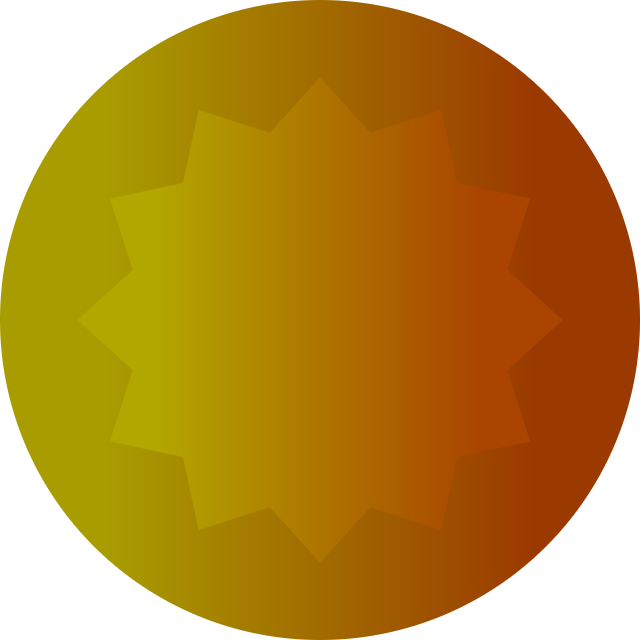
Reproduce this background procedurally as a WebGL 1 fragment shader.

```glsl
precision highp float;
// A twelve-pointed star on a disc, both shaded from olive to rust, on white.

uniform vec2 u_resolution;

const float PI = 3.14159265;

// Shape sizes, in units of the canvas
const float DISC_RADIUS = 0.5;
const float STAR_TIP = 0.379;
const float STAR_NOTCH = 0.303;
const float STAR_POINTS = 12.0;

// Gradient limits, as fractions of each shape's width
const float RAMP_START = 0.167;
const float RAMP_END = 0.833;

const vec3 PAPER = vec3(1.0);
const vec3 DISC_OLIVE = vec3(0.660, 0.612, 0.0);
const vec3 DISC_RUST = vec3(0.608, 0.227, 0.0);
const vec3 STAR_OLIVE = vec3(0.700, 0.650, 0.0);
const vec3 STAR_RUST = vec3(0.667, 0.267, 0.0);

// Signed distance to the star's edge lines, negative inside
float starDistance(vec2 p) {
  float halfSector = PI / STAR_POINTS;
  float angle = abs(mod(atan(p.y, p.x) + halfSector, 2.0 * halfSector) - halfSector);
  vec2 folded = length(p) * vec2(cos(angle), sin(angle));
  vec2 tip = vec2(STAR_TIP, 0.0);
  vec2 notch = STAR_NOTCH * vec2(cos(halfSector), sin(halfSector));
  vec2 edge = normalize(notch - tip);
  return dot(folded - tip, vec2(edge.y, -edge.x));
}

// Horizontal blend across a centred shape of the given radius
vec3 ramp(float x, float radius, vec3 leftColor, vec3 rightColor) {
  float across = 0.5 + 0.5 * x / radius;
  float t = clamp((across - RAMP_START) / (RAMP_END - RAMP_START), 0.0, 1.0);
  return mix(leftColor, rightColor, t);
}

// Antialiased coverage over one pixel
float coverage(float dist, float pixel) {
  return clamp(0.5 - dist / pixel, 0.0, 1.0);
}

void main() {
  float size = min(u_resolution.x, u_resolution.y);
  float pixel = 1.0 / size;
  vec2 p = (gl_FragCoord.xy - 0.5 * u_resolution) / size;

  // Disc
  vec3 disc = ramp(p.x, DISC_RADIUS, DISC_OLIVE, DISC_RUST);
  vec3 color = mix(PAPER, disc, coverage(length(p) - DISC_RADIUS, pixel));

  // Star
  vec3 star = ramp(p.x, STAR_TIP, STAR_OLIVE, STAR_RUST);
  color = mix(color, star, coverage(starDistance(p), pixel));

  gl_FragColor = vec4(color, 1.0);
}
```
